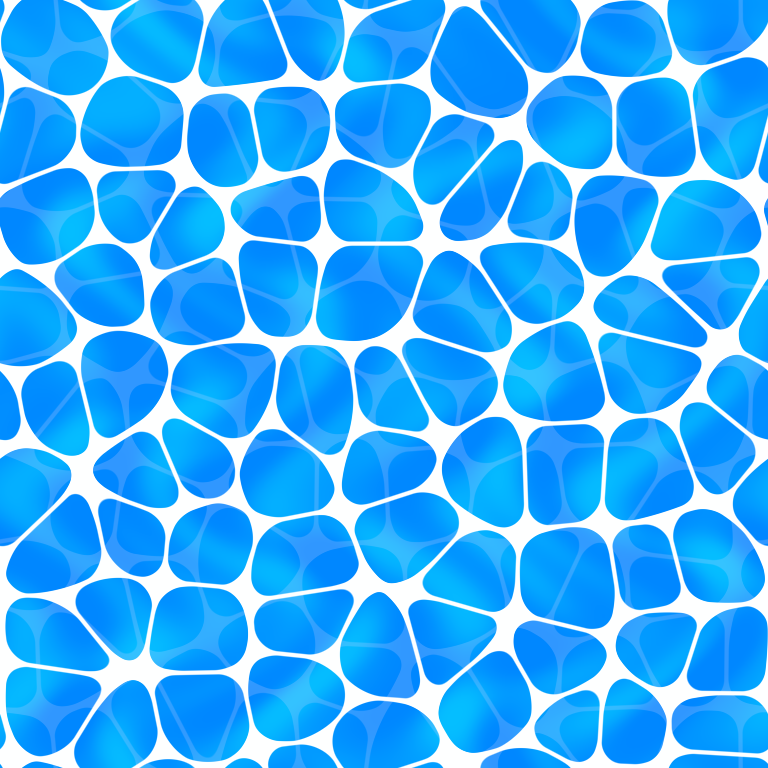
A three.js fragment shader for this pattern:

```glsl
#define CELLS 9.0          // cells across the tile
#define JITTER 0.78        // irregularity of the cell centres
#define ROUNDING 0.27      // reach of the corner rounding, in cells
#define GAP 0.025          // half width of the gaps, in cells
#define SOFTNESS 0.010     // half width of the smoothed edge, in cells
#define VEIL_OPACITY 0.19
#define DEEP_BLUE vec3(0.0, 0.53, 1.0)
#define BRIGHT_CYAN vec3(0.02, 0.745, 1.0)
#define VEIL_COLOR vec3(1.0, 0.86, 1.0)
#define FOAM_COLOR vec3(0.995, 1.0, 1.0)

const float TAU = 6.2831853;

varying vec2 vUv;

vec2 hash2(vec2 p) {
  vec3 q = fract(p.xyx * vec3(0.1031, 0.1030, 0.0973));
  q += dot(q, q.yzx + 33.33);
  return fract((q.xx + q.yz) * q.zy);
}

// Centre of a cell, wrapped so that the grid tiles.
vec2 cellCentre(vec2 id, float seed) {
  return id + 0.5 + JITTER * (hash2(mod(id, CELLS) + seed) - 0.5);
}

// Distance to the border of a Voronoi cell with rounded corners.
float pebbleDistance(vec2 p, float seed) {
  vec2 base = floor(p);
  vec2 nearestId = base;
  vec2 nearest = vec2(0.0);
  float best = 100.0;
  for (int y = -1; y <= 1; y++) {
    for (int x = -1; x <= 1; x++) {
      vec2 id = base + vec2(float(x), float(y));
      vec2 offset = cellCentre(id, seed) - p;
      float d = dot(offset, offset);
      if (d < best) {
        best = d;
        nearest = offset;
        nearestId = id;
      }
    }
  }

  // Blend all nearby edges; each acts only within ROUNDING.
  float sum = 0.0;
  for (int y = -2; y <= 2; y++) {
    for (int x = -2; x <= 2; x++) {
      if (x == 0 && y == 0) continue;
      vec2 id = nearestId + vec2(float(x), float(y));
      vec2 other = cellCentre(id, seed) - p;
      float edge = dot(0.5 * (nearest + other), normalize(other - nearest));
      float push = max(ROUNDING - edge, 0.0);
      sum += push * push;
    }
  }
  return ROUNDING - sqrt(sum);
}

// White network between the pebbles: 1 in the gaps, 0 inside.
float network(vec2 p, float seed) {
  return 1.0 - smoothstep(GAP - SOFTNESS, GAP + SOFTNESS, pebbleDistance(p, seed));
}

// Soft drifting light from warped sines of whole frequencies.
float glow(vec2 uv) {
  vec2 a = TAU * uv;
  vec2 w = a + 0.35 * sin(a.yx * vec2(3.0, 2.0) + vec2(1.3, 4.1));
  float light = sin(5.0 * w.x + 2.0 * w.y + 0.7)
              + sin(3.0 * w.x - 4.0 * w.y + 2.9)
              + sin(7.0 * w.x + sin(3.0 * w.y) + 5.2) * sin(4.0 * w.y + 1.1) * 1.4;
  return smoothstep(-2.0, 3.5, light);
}

void main() {
  vec2 p = vUv * CELLS;

  // Water, then the faint network below, then the white one on top.
  vec3 color = mix(DEEP_BLUE, BRIGHT_CYAN, glow(vUv));
  color = mix(color, VEIL_COLOR, VEIL_OPACITY * network(p + 0.43, 71.0));
  color = mix(color, FOAM_COLOR, network(p, 17.0));

  gl_FragColor = vec4(color, 1.0);
}
```
